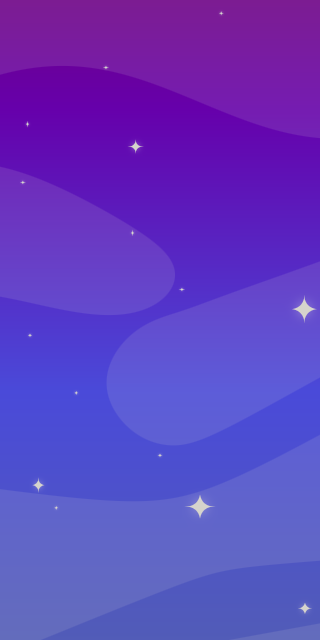
This background is drawn by a Shadertoy shader. Its source:

```glsl
// Violet to blue night sky with pale flowing waves, rounded clouds and four-pointed stars.

float hash(float n) {
    return fract(sin(n * 127.1) * 43758.5453);
}

// Smooth coverage of the region where the field is positive
float coverage(float field) {
    return clamp(0.5 + field / max(fwidth(field), 1e-6), 0.0, 1.0);
}

// Two straight slopes joined by a rounded bend
float bend(float x, float tilt, float fold, float radius) {
    return tilt * x + fold * sqrt(x * x + radius * radius);
}

vec3 skyGradient(float y) {
    vec3 color = mix(vec3(0.32, 0.36, 0.72), vec3(0.29, 0.29, 0.85), clamp(y / 0.776, 0.0, 1.0));
    color = mix(color, vec3(0.40, 0.0, 0.67), clamp((y - 0.776) / 0.884, 0.0, 1.0));
    return mix(color, vec3(0.43, 0.0, 0.53), clamp((y - 1.66) / 0.34, 0.0, 1.0));
}

// Cloud entering from the left, with its round tip at x = 0.547
float leftCloud(vec2 p) {
    float t = p.x / 0.547;
    float middle = 1.276 - 0.135 * t * (0.8 + t * (1.4 - 1.2 * t));
    float swell = 0.203 + 0.165 * p.x;
    return coverage(swell * swell * (1.0 - t) - (p.y - middle) * (p.y - middle));
}

// Cloud entering from the right, with its round tip at x = 0.333
float rightCloud(vec2 p) {
    float u = p.x - 0.333;
    float middle = 0.801 + bend(u - 0.234, 0.23, 0.23, 0.078);
    float halfSquared = 0.307 * u / (1.0 + u * u / 0.0853);
    return coverage(halfSquared - (p.y - middle) * (p.y - middle));
}

float waves(vec2 p) {
    float top = coverage(p.y - 1.68 - 0.114 * cos(3.65 * (p.x - 0.195)));
    float upperEdge = 0.375 + bend(p.x - 0.56, 0.21, 0.36, 0.2);
    float lowerEdge = 0.228 + bend(p.x - 0.68, 0.24, -0.17, 0.1);
    float band = coverage(upperEdge - p.y) * coverage(p.y - lowerEdge);
    float corner = coverage(0.183 * (p.x - 0.716) - p.y);
    return max(top, max(band, corner));
}

// Concave four-pointed star with a soft halo
void addStar(inout vec3 color, vec2 p, vec2 center, float radius) {
    float pixel = 1.0 / iResolution.x;
    vec2 offset = p - center;
    vec2 root = sqrt(abs(offset) + 0.25 * pixel);
    float reach = root.x + root.y;
    float slope = length(reach / root);
    float shape = clamp(0.5 + (radius - reach * reach) / (slope * pixel), 0.0, 1.0);
    float halo = 0.32 * exp(-dot(offset, offset) / (0.3 * radius * radius));
    color = mix(color, vec3(0.76, 0.73, 0.86), halo);
    color = mix(color, vec3(0.84, 0.83, 0.80), shape);
}

void mainImage(out vec4 fragColor, in vec2 fragCoord) {
    // Canvas width is one unit; the height spans two
    vec2 p = fragCoord / iResolution.xy * vec2(1.0, 2.0);
    vec3 color = skyGradient(p.y);

    // Translucent clouds and waves
    float veil = max(waves(p), max(leftCloud(p), rightCloud(p)));
    color = mix(color, vec3(0.86, 0.85, 0.85), 0.13 * veil);

    // Scattered small stars, one in each height step
    for (int i = 0; i < 10; i++) {
        float n = float(i);
        vec2 center = vec2(hash(n + 3.0), 0.427 + 0.169 * n + 0.05 * (hash(n + 31.0) - 0.5));
        addStar(color, p, center, 0.011);
    }

    // Bright stars
    addStar(color, p, vec2(0.951, 1.034), 0.052);
    addStar(color, p, vec2(0.625, 0.417), 0.052);
    addStar(color, p, vec2(0.424, 1.542), 0.028);
    addStar(color, p, vec2(0.120, 0.484), 0.028);
    addStar(color, p, vec2(0.953, 0.099), 0.028);

    fragColor = vec4(color, 1.0);
}
```
